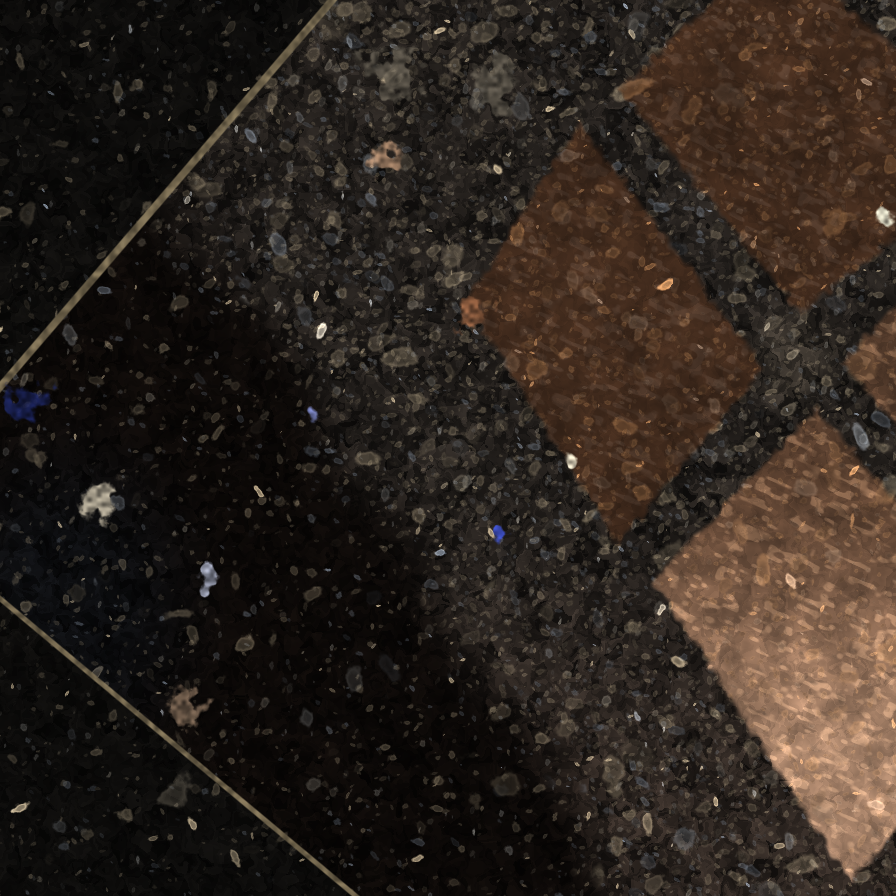
This texture is drawn by a Shadertoy shader. Its source:

```glsl
// Polished dark granite with two pale joints, mirroring a window's warm panes.
// Panes are convex quads; stone is Voronoi facets plus layers of scattered,
// noise-warped mineral flecks, with a few larger glints on top.

#define SHADOW_COLOR vec3(.043, .031, .025)
#define HAZE_COLOR vec3(.122, .108, .097)
#define OUTER_COLOR vec3(.046, .043, .039)
#define BLUE_COLOR vec3(.045, .052, .064)
#define PANE_COLOR vec3(.245, .16, .108)
#define BRIGHT_COLOR vec3(.66, .515, .415)
#define JOINT_COLOR vec3(.46, .41, .31)
#define FLECK_LIGHT .3
#define FACET_SCALE 75.
#define EDGE_SOFT .0035

vec3 hash3(vec2 p) {
  vec3 q = fract(p.xyx * vec3(.1031, .1030, .0973));
  q += dot(q, q.yxz + 33.33);
  return fract((q.xxy + q.yzz) * q.zyx);
}

float noise(vec2 p) {
  vec2 i = floor(p), f = fract(p);
  f = f * f * (3. - 2. * f);
  return mix(mix(hash3(i).x, hash3(i + vec2(1, 0)).x, f.x),
             mix(hash3(i + vec2(0, 1)).x, hash3(i + 1.).x, f.x), f.y);
}

float fbm(vec2 p) {
  float sum = 0., amp = .5;
  for (int i = 0; i < 4; i++) {
    sum += amp * noise(p);
    p = mat2(1.6, 1.2, -1.2, 1.6) * p + 17.;
    amp *= .5;
  }
  return sum;
}

// Signed distance to line ab, positive on its right
float side(vec2 p, vec2 a, vec2 b) {
  return dot(p - a, normalize(vec2(b.y - a.y, a.x - b.x)));
}

// Convex quad, corners counter-clockwise
float quad(vec2 p, vec2 a, vec2 b, vec2 c, vec2 d) {
  return max(max(side(p, a, b), side(p, b, c)), max(side(p, c, d), side(p, d, a)));
}

// Random brightness of the nearest crystal
float facet(vec2 p) {
  float best = 9., value = 0.;
  for (int i = 0; i < 9; i++) {
    vec2 id = floor(p) + vec2(i % 3, i / 3) - 1.;
    vec3 h = hash3(id + 200.);
    float d = length(p - id - h.xy);
    if (d < best) { best = d; value = h.z; }
  }
  return value;
}

// One layer of irregular flecks: colour and coverage
vec4 flecks(vec2 p, float scale, float density, float px) {
  vec2 g = p * scale;
  float wobble = fbm(g * 2.7) - .47, soft = .05 + px * scale;
  vec4 result = vec4(0);
  for (int i = 0; i < 9; i++) {
    vec2 id = floor(g) + vec2(i % 3, i / 3) - 1.;
    vec3 h = hash3(id + scale * 3.), k = hash3(id + scale * 5. + 71.);
    float angle = 6.283 * h.z, c = cos(angle), s = sin(angle);
    vec2 d = mat2(c, s, -s, c) * (g - id - h.xy);
    d.y *= 1. + 1.3 * k.y;
    float size = mix(.14, .42, k.z * k.z), r = length(d) + wobble * .55;
    float a = 1. - smoothstep(size - soft, size + soft, r);
    a *= smoothstep(k.x - .04, k.x + .04, density);
    vec3 tint = mix(vec3(.82, .9, 1), vec3(1.06, .96, .78), smoothstep(.1, .45, h.z));
    float light = mix(.45, 1.2, h.x) * (.7 + .5 * smoothstep(.3, 1., r / size));
    light *= 1. + 1.8 * step(.94, k.y);
    if (a > result.a) result = vec4(tint * light, a);
  }
  return result;
}

void mainImage(out vec4 fragColor, in vec2 fragCoord) {
  vec2 p = fragCoord / iResolution.xy;
  float px = 1. / iResolution.y;
  vec2 warp = vec2(noise(p * 110.), noise(p * 110. + 40.)) - .5;

  // Floor zones: outer tiles, dark band, grey haze
  float upper = side(p, vec2(0, .568), vec2(.371, 1));
  float lower = side(p, vec2(0, .332), vec2(.397, 0));
  float outer = smoothstep(-px, px, max(-upper, lower));
  float band = p.x - .26 - (.66 - p.y) * .64 + (fbm(p * 7.) - .47) * .16;
  float haze = smoothstep(-.05, .07, band);
  float blue = 1. - smoothstep(.05, .2, length((p - vec2(.07, .32)) * vec2(1, .8)));
  vec3 col = mix(SHADOW_COLOR, HAZE_COLOR, haze);
  col += vec3(.04, .026, .02) * haze * (1. - smoothstep(.05, .5, p.y));
  col = mix(mix(col, BLUE_COLOR, blue * .8), OUTER_COLOR, outer);
  col += vec3(.1, .09, .075) * (1. - smoothstep(.015, .075, length(p - vec2(.885, .602))));

  // Reflected window panes
  vec2 q = p + warp * .008;
  float left = quad(q, vec2(.647, .861), vec2(.521, .664), vec2(.69, .394), vec2(.853, .59));
  float top = quad(q, vec2(.86, 1.06), vec2(.692, .9), vec2(.893, .65), vec2(1.13, .84));
  float bottom = quad(q, vec2(.911, .544), vec2(.729, .353), vec2(.95, .017), vec2(1.16, .255));
  float right = quad(q, vec2(1.1, .767), vec2(.94, .594), vec2(1.1, .41), vec2(1.2, .6));
  float soft = EDGE_SOFT + px;
  float dim = 1. - smoothstep(-soft, soft, min(left, top));
  float lit = 1. - smoothstep(-soft, soft, min(bottom, right));
  float pane = max(dim, lit);
  float glow = min(1., 1.07 - .85 * smoothstep(.08, .5, p.y));
  float streak = smoothstep(.58, .8, noise(mat2(.9, .4, -.4, .9) * p * vec2(95, 190)));
  col = mix(col, PANE_COLOR + .05 * streak, dim);
  col = mix(col, mix(PANE_COLOR, BRIGHT_COLOR, glow) + vec3(.16, .13, .1) * streak, lit);

  // Crystal facets and cloudy grain
  vec2 f = p * FACET_SCALE + warp * 1.2;
  float grain = .6 * facet(f) + .4 * facet(f * 2.1 + 9.);
  col *= 1. + (grain - .5) * mix(1.3, .3, pane);
  col *= .72 + .6 * fbm(p * 38.);

  // Scattered flecks, fine to coarse
  float density = mix(mix(mix(.2, .62, haze), .14, outer), .42, pane);
  vec3 warmth = mix(vec3(1), vec3(1.25, 1, .78), pane) * FLECK_LIGHT;
  float scale = 116.;
  for (int i = 0; i < 4; i++) {
    vec4 m = flecks(p + float(i) * .37, scale, density * (i == 3 ? .5 : .9), px);
    col = mix(col, col * .6 + m.rgb * warmth, m.a * mix(.72, .5, pane));
    scale *= .56;
  }

  // Pale joints between tiles
  float joint = 1. - smoothstep(-px, px, min(abs(upper) - .0042, abs(lower) - .0028));
  col = mix(col, JOINT_COLOR * (.7 + .6 * noise(p * 160.)), joint * .92);

  // Larger glints: x, y, radius, tint from blue (-1) to copper (+1)
  vec4 glints[12] = vec4[12](
    vec4(.028, .553, .026, -1), vec4(.11, .438, .018, .15), vec4(.35, .537, .008, -.6),
    vec4(.234, .353, .014, -.3), vec4(.559, .404, .01, -1), vec4(.638, .484, .008, .1),
    vec4(.526, .648, .021, 1), vec4(.985, .757, .011, 0), vec4(.424, .824, .019, .6),
    vec4(.552, .905, .03, .2), vec4(.435, .918, .032, .2), vec4(.209, .212, .024, .5));
  float rough = (fbm(p * 65.) - .47) * 1.6, sparkle = .55 + .8 * noise(p * 190.);
  for (int i = 0; i < 12; i++) {
    vec4 g = glints[i];
    float r = length(p - g.xy + warp * g.z * .9) / g.z + rough;
    float a = 1. - smoothstep(.6, .95 + px / g.z, r);
    vec3 hue = g.w < 0. ? vec3(.25, .33, .85) : vec3(.95, .62, .42);
    float light = mix(.95, .36, smoothstep(.01, .029, g.z)) * sparkle;
    col = mix(col, mix(vec3(.95, .95, .86), hue, abs(g.w)) * light, a * .85);
  }
  fragColor = vec4(clamp(col, 0., 1.), 1);
}
```
